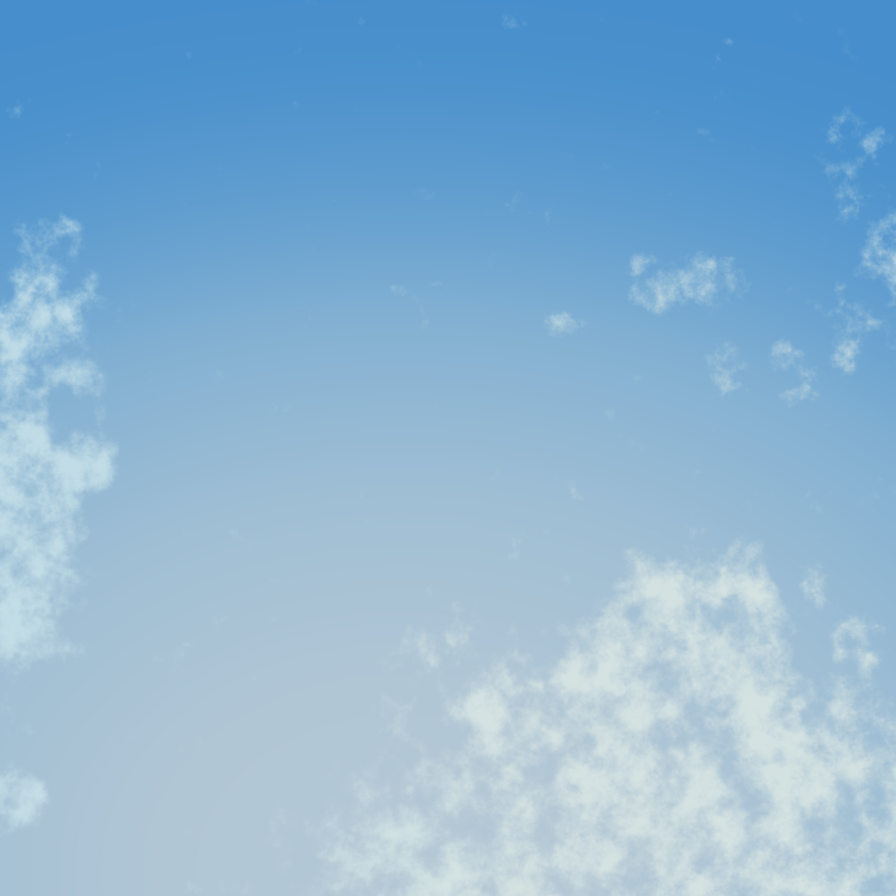
Reproduce this texture procedurally as a Shadertoy shader.

```glsl
// Hazy blue sky with a pale low glow, a cloud bank, a side column and small wisps.

const vec2  GLOW_CENTER  = vec2(0.45, 0.03);
const vec2  GLOW_STRETCH = vec2(0.75, 1.0);
const vec3  SKY_HAZE  = vec3(0.70, 0.78, 0.835);
const vec3  SKY_PALE  = vec3(0.61, 0.74, 0.83);
const vec3  SKY_MID   = vec3(0.45, 0.66, 0.82);
const vec3  SKY_DEEP  = vec3(0.28, 0.56, 0.80);
const vec3  CLOUD_COOL = vec3(0.78, 0.88, 0.91);
const vec3  CLOUD_WARM = vec3(0.85, 0.90, 0.89);
const float CLOUD_OPACITY = 0.90;
const float NOISE_SCALE = 30.0;
const float OCTAVE_GAIN = 0.62;
const float RAGGEDNESS  = 2.0;
const float BANK_FILL   = 0.45;
const float WISP_FILL   = 0.0;
const float CLEAR_SKY   = -0.52;
const int   OCTAVES = 5;

// Soft regions: center xy, radii zw.
const int BANK_COUNT = 12;
const vec4 BANK[BANK_COUNT] = vec4[BANK_COUNT](
    vec4(0.05, 0.63, 0.065, 0.080), vec4(0.01, 0.52, 0.060, 0.120),
    vec4(0.09, 0.485, 0.045, 0.040), vec4(0.03, 0.37, 0.065, 0.140),
    vec4(0.02, 0.115, 0.035, 0.035), vec4(0.78, 0.30, 0.115, 0.105),
    vec4(0.62, 0.19, 0.120, 0.100), vec4(0.74, 0.14, 0.210, 0.190),
    vec4(0.52, 0.04, 0.160, 0.130), vec4(0.92, 0.08, 0.160, 0.150),
    vec4(0.74, 0.00, 0.360, 0.150), vec4(0.96, 0.285, 0.042, 0.033));

// Small faint tufts: center xy, radius z.
const int WISP_COUNT = 12;
const vec3 WISPS[WISP_COUNT] = vec3[WISP_COUNT](
    vec3(0.74, 0.68, 0.035), vec3(0.785, 0.68, 0.035),
    vec3(0.805, 0.585, 0.037), vec3(0.94, 0.635, 0.045),
    vec3(0.985, 0.69, 0.035), vec3(0.96, 0.835, 0.037),
    vec3(0.985, 0.79, 0.040), vec3(0.635, 0.628, 0.022),
    vec3(0.88, 0.585, 0.028), vec3(0.49, 0.26, 0.055),
    vec3(0.905, 0.32, 0.035), vec3(0.06, 0.73, 0.035));

float hash(vec2 cell) {
    vec3 q = fract(cell.xyx * vec3(0.1031, 0.1030, 0.0973));
    q += dot(q, q.yzx + 33.33);
    return fract((q.x + q.y) * q.z);
}

float valueNoise(vec2 p) {
    vec2 cell = floor(p);
    vec2 f = fract(p);
    f = f * f * (3.0 - 2.0 * f);
    float low  = mix(hash(cell), hash(cell + vec2(1, 0)), f.x);
    float high = mix(hash(cell + vec2(0, 1)), hash(cell + vec2(1, 1)), f.x);
    return mix(low, high, f.y);
}

float fbm(vec2 p) {
    const mat2 TURN = mat2(0.8, 0.6, -0.6, 0.8);
    float sum = 0.0, weight = 0.5, total = 0.0;
    for (int i = 0; i < OCTAVES; i++) {
        sum += weight * valueNoise(p);
        total += weight;
        weight *= OCTAVE_GAIN;
        p = TURN * p * 2.03 + 17.3;
    }
    return sum / total;
}

vec3 skyColor(vec2 uv) {
    float d = length((uv - GLOW_CENTER) * GLOW_STRETCH);
    vec3 color = mix(SKY_HAZE, SKY_PALE, smoothstep(0.12, 0.54, d));
    color = mix(color, SKY_MID, smoothstep(0.38, 0.80, d));
    return mix(color, SKY_DEEP, smoothstep(0.58, 0.98, d));
}

// Positive inside cloud regions, falling off to clear sky.
float coverage(vec2 uv) {
    float cover = CLEAR_SKY;
    for (int i = 0; i < BANK_COUNT; i++) {
        float inside = 1.0 - length((uv - BANK[i].xy) / BANK[i].zw);
        cover = max(cover, min(1.3 * inside, BANK_FILL));
    }
    for (int i = 0; i < WISP_COUNT; i++) {
        float inside = 1.0 - length(uv - WISPS[i].xy) / WISPS[i].z;
        cover = max(cover, min(0.6 * inside - 0.1, WISP_FILL));
    }
    return cover;
}

void mainImage(out vec4 fragColor, in vec2 fragCoord) {
    vec2 uv = fragCoord / iResolution.xy;

    // Ragged cloud density
    float ragged = (fbm(uv * NOISE_SCALE + 4.7) - 0.5) * RAGGEDNESS;
    float density = smoothstep(-0.12, 0.98, coverage(uv) + ragged);

    // Clouds warm toward the lower right
    vec3 cloud = mix(CLOUD_COOL, CLOUD_WARM, smoothstep(0.15, 0.6, uv.x));
    vec3 color = mix(skyColor(uv), cloud, density * CLOUD_OPACITY);
    fragColor = vec4(color, 1.0);
}
```
